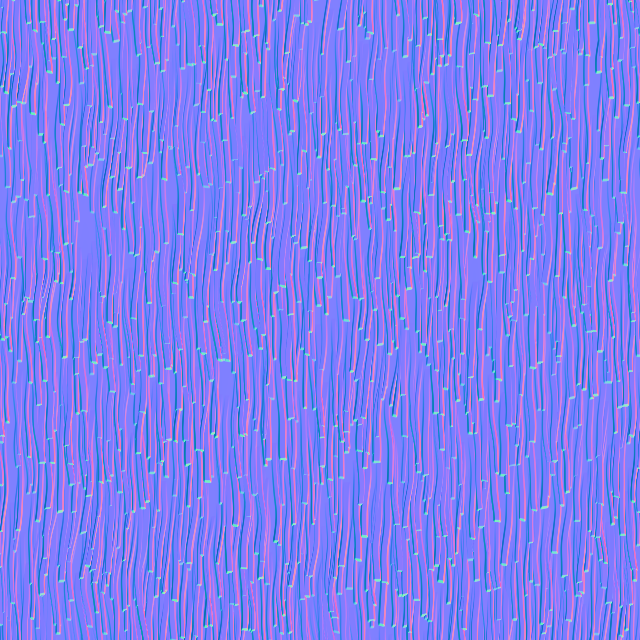
Write a WebGL 2 fragment shader that draws this texture map.

```glsl
#version 300 es
precision highp float;
// Tangent-space normal map of thatch: overlapping, leaning straws with cut lower ends.
// Each straw is a tapering slab in a jittered grid; the highest slab wins, and
// central differences of that height field are encoded as a colour.

uniform vec2 u_resolution;
out vec4 fragColor;

const int LAYERS = 4;
const float COLUMNS = 56.0;        // straws across the canvas, per layer
const float ROW_HEIGHT = 0.19;     // vertical spacing of straws in a column
const float STRAW_RELIEF = 0.0068; // height of the thickest straw end
const float SIDE_BEVEL = 0.0027;
const float END_BEVEL = 0.0050;
const float SAMPLE_STEP = 0.0007;

vec4 hash4(vec3 cell) {
    vec4 q = fract(cell.xyzx * vec4(0.1031, 0.1030, 0.0973, 0.1099));
    q += dot(q, q.wzxy + 33.33);
    return fract((q.xxyz + q.yzzw) * q.zywx);
}

float gradientDot(vec2 corner, vec2 offset) {
    float angle = 6.2832 * hash4(vec3(corner, 71.0)).x;
    return dot(vec2(cos(angle), sin(angle)), offset);
}

float gradientNoise(vec2 p) {
    vec2 i = floor(p);
    vec2 f = p - i;
    vec2 s = f * f * f * (f * (f * 6.0 - 15.0) + 10.0);
    vec2 e = vec2(1.0, 0.0);
    float low = mix(gradientDot(i, f), gradientDot(i + e, f - e), s.x);
    float high = mix(gradientDot(i + e.yx, f - e.yx), gradientDot(i + 1.0, f - 1.0), s.x);
    return mix(low, high, s.y);
}

// Height of the single straw that belongs to a grid cell.
float strawHeight(vec2 p, vec2 cell, float layer) {
    vec4 shape = hash4(vec3(cell, layer) + 11.0);
    vec4 pose = hash4(vec3(cell, layer) + 47.0);

    float len = ROW_HEIGHT * mix(0.65, 0.98, shape.x);
    float halfWidth = mix(0.0034, 0.0066, shape.y);
    float rise = p.y - (cell.y + pose.x) * ROW_HEIGHT;
    if (rise < -0.01 || rise > len) return 0.0;

    // Centre line: jitter, lean and a gentle bend
    float lean = (pose.z - 0.5) * 0.13;
    float bend = 0.0011 * sin(rise * 55.0 + pose.w * 6.2832);
    float centre = (cell.x + 0.5 + 0.6 * (pose.y - 0.5)) / COLUMNS;
    float side = p.x - centre - lean * (rise - 0.5 * len) - bend;

    // Bevelled cross section, skewed cut at the end, taper towards the top
    float across = 1.0 - smoothstep(halfWidth - SIDE_BEVEL, halfWidth, abs(side));
    float cut = rise + (shape.w - 0.5) * 0.5 * side;
    float along = smoothstep(0.0, END_BEVEL, cut) * (1.0 - rise / len);
    float roll = (pose.w - 0.5) * 0.22 * side;
    return across * along * (STRAW_RELIEF * mix(0.3, 1.0, shape.z) + roll);
}

float thatchHeight(vec2 p) {
    // Shared drift makes neighbouring straws lean together
    p.x += 0.012 * gradientNoise(p * vec2(6.0, 6.5));
    p.x += 0.0022 * gradientNoise(p * vec2(22.0, 17.0) + 9.0);

    float height = 0.0;
    for (int k = 0; k < LAYERS; k++) {
        float layer = float(k);
        vec2 shift = vec2(0.37 / COLUMNS, 0.31 * ROW_HEIGHT) * layer;
        vec2 q = p + shift + 1.0;
        vec2 home = floor(q * vec2(COLUMNS, 1.0 / ROW_HEIGHT));
        for (int row = -1; row <= 0; row++) {
            for (int column = -1; column <= 1; column++) {
                vec2 cell = home + vec2(column, row);
                height = max(height, strawHeight(q, cell, layer));
            }
        }
    }
    return height;
}

vec2 thatchSlope(vec2 p, float stepSize) {
    vec2 e = vec2(stepSize, 0.0);
    float dx = thatchHeight(p + e) - thatchHeight(p - e);
    float dy = thatchHeight(p + e.yx) - thatchHeight(p - e.yx);
    return vec2(dx, dy) / (2.0 * stepSize);
}

// Green points down the canvas, so lower cut ends turn bright.
vec3 encodeNormal(vec2 slope) {
    vec3 normal = normalize(vec3(-slope.x, slope.y, 1.0));
    return 0.5 + 0.5 * normal;
}

void main() {
    vec2 p = gl_FragCoord.xy / u_resolution;
    float patchRelief = 1.0 + 0.5 * gradientNoise(p * 5.0 + 3.0);
    vec2 slope = thatchSlope(p, SAMPLE_STEP) * patchRelief;
    slope.x += 0.04 * gradientNoise(p * vec2(60.0, 8.0));
    fragColor = vec4(encodeNormal(slope), 1.0);
}
```
